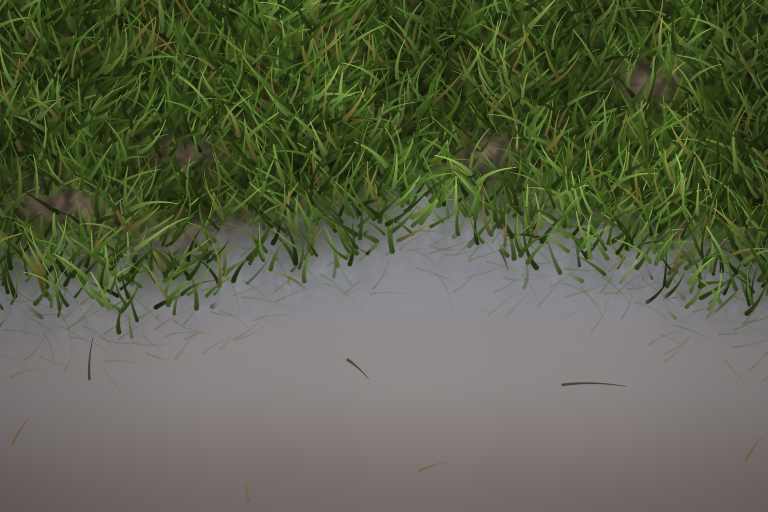
A Shadertoy shader for this texture:

```glsl
// A grassy bank running down into a muddy, still puddle.
// Curved blades are scattered over jittered grids in layers, thinning out at a
// shoreline curve; pale sunken blades and a few twigs lie in the water.

const int GRASS_LAYERS = 16;
const int SUNKEN_LAYERS = 5;
const float GRASS_CELL = 0.068;
const float SUNKEN_CELL = 0.078;
const float BLADE_WIDTH = 0.0042;
const vec3 WATER_NEAR = vec3(0.49, 0.455, 0.445);
const vec3 WATER_MID = vec3(0.555, 0.53, 0.53);
const vec3 WATER_FAR = vec3(0.53, 0.535, 0.56);
const vec3 SOIL = vec3(0.12, 0.13, 0.06);
const vec3 MUD = vec3(0.36, 0.31, 0.26);
const vec3 GRASS_DARK = vec3(0.16, 0.22, 0.07);
const vec3 GRASS_MID = vec3(0.30, 0.43, 0.14);
const vec3 GRASS_LIGHT = vec3(0.50, 0.63, 0.30);
const vec3 STRAW = vec3(0.55, 0.48, 0.25);
const vec3 SUNKEN = vec3(0.42, 0.44, 0.34);
const vec3 TWIG = vec3(0.20, 0.17, 0.14);

// Lone twigs and stems: centre, direction
const vec4 TWIGS[8] = vec4[8](
  vec4(0.70, 0.28, 0.045, -0.03), vec4(1.16, 0.25, 0.12, 0.015),
  vec4(0.845, 0.09, 0.05, 0.025), vec4(0.483, 0.04, -0.01, 0.035),
  vec4(0.04, 0.16, 0.025, 0.055), vec4(1.472, 0.125, 0.025, 0.05),
  vec4(0.176, 0.30, -0.005, 0.08), vec4(0.985, 0.493, 0.02, -0.035));

float hash(vec2 p) {
  return fract(sin(dot(p, vec2(127.1, 311.7))) * 43758.5453);
}

vec4 hash4(vec2 p) {
  return fract(sin(dot(p, vec2(127.1, 311.7))) * vec4(43758.5, 22578.1, 19642.3, 35812.7));
}

float noise(vec2 p) {
  vec2 i = floor(p), f = fract(p);
  f = f * f * (3.0 - 2.0 * f);
  return mix(mix(hash(i), hash(i + vec2(1, 0)), f.x),
             mix(hash(i + vec2(0, 1)), hash(i + vec2(1, 1)), f.x), f.y);
}

// Height of the water's edge
float shore(float x) {
  float bay = (x - 0.87) / 0.41;
  return 0.36 + 0.145 * exp(-bay * bay) + 0.012 * sin(x * 17.0) + 0.008 * sin(x * 41.0 + 1.0);
}

// Soft elliptical spot
float spot(vec2 p, vec2 centre, vec2 radii) {
  vec2 d = (p - centre) / radii;
  return exp(-dot(d, d));
}

float bareness(vec2 p) {
  float bare = spot(p, vec2(0.37, 0.70), vec2(0.07, 0.035));
  bare += spot(p, vec2(0.12, 0.60), vec2(0.11, 0.04));
  bare += spot(p, vec2(1.26, 0.84), vec2(0.07, 0.04));
  bare += spot(p, vec2(0.95, 0.70), vec2(0.06, 0.04));
  bare += spot(p, vec2(0.40, 0.54), vec2(0.15, 0.04));
  return min(bare, 1.0);
}

// Coverage of a tapering curved blade around its centre, and the position along it
vec2 blade(vec2 d, vec2 axis, float len, float bend, float width) {
  float aa = 0.7 / iResolution.y;
  float t = dot(d, axis) / len + 0.5, s = clamp(t, 0.0, 1.0);
  float side = dot(d, vec2(axis.y, -axis.x)) - bend * len * (s * s - 0.33);
  float dist = length(vec2(side, (t - s) * len)) - width * (1.0 - 0.8 * s);
  return vec2(1.0 - smoothstep(-aa, aa, dist), s);
}

// One layer of blades; the four nearest cells suffice, lower rows overlap
void scatter(inout vec3 col, vec2 p, float rise, float bare, float layer, bool sunken) {
  float cell = sunken ? SUNKEN_CELL : GRASS_CELL;
  vec2 g = p / cell + fract(layer * vec2(0.618, 0.381));
  vec2 base = floor(g - 0.5);
  for (int k = 0; k < 4; k++) {
    vec2 id = base + vec2(k & 1, 1 - k / 2);
    vec4 r = hash4(id + layer * 13.7);
    vec2 d = (g - id - 0.25 - 0.5 * r.xy) * cell;
    float lean = 0.6 * sin(id.x * 0.9 + id.y * 0.4) + 0.15;
    vec2 axis = sunken ? vec2(1.0, 2.6 * (r.z - 0.5)) : vec2(lean + 3.0 * (r.z - 0.5), 1.0);
    float width = BLADE_WIDTH * (sunken ? 0.5 : 0.6 + 0.6 * r.w);
    float len = cell * (0.85 + 0.35 * fract(r.w * 5.0));
    vec2 b = blade(d, normalize(axis), len, fract(r.w * 11.0) - 0.5, width);
    if (b.x <= 0.0) continue;

    float level = rise - d.y;
    float density = sunken
      ? 0.75 * smoothstep(-0.15, 0.0, level) * (1.0 - smoothstep(0.08, 0.2, level))
      : smoothstep(-0.02, 0.16, level) * (1.0 - 0.8 * bare);
    vec2 q = hash4(id.yx + layer * 7.3 + 51.0).xy;
    float present = smoothstep(q.x - 0.05, q.x + 0.05, density * 1.1 - 0.05);
    vec3 tint = mix(GRASS_DARK, GRASS_MID, smoothstep(0.0, 0.5, q.y));
    tint = mix(tint, GRASS_LIGHT, smoothstep(0.55, 1.0, q.y));
    tint = mix(tint, STRAW, 0.75 * step(0.9, fract(q.y * 17.0)));
    tint *= (0.65 + 0.5 * b.y) * (0.75 + 0.35 * layer / float(GRASS_LAYERS));
    if (sunken) tint = mix(SUNKEN, tint, 0.35 * q.y);
    float alpha = sunken ? 0.35 + 0.4 * smoothstep(-0.08, 0.08, level) : 0.95;
    col = mix(col, tint, b.x * alpha * present);
  }
}

void mainImage(out vec4 fragColor, in vec2 fragCoord) {
  vec2 p = fragCoord / iResolution.y;
  float rise = p.y - shore(p.x), bare = bareness(p);

  // Cloudy water, cooler toward the bank
  vec3 col = mix(WATER_NEAR, WATER_MID, smoothstep(0.0, 0.27, p.y));
  col = mix(col, WATER_FAR, smoothstep(0.27, 0.48, p.y));
  float cloud = noise(p * vec2(5.0, 8.0));
  col *= 0.98 + 0.03 * cloud;

  // Wet ground beneath the grass
  float grain = 0.6 * noise(p * vec2(60.0, 38.0)) + 0.4 * noise(p * 115.0);
  col *= 1.0 - 0.2 * smoothstep(-0.09, 0.08, rise) * grain;
  vec3 ground = mix(SOIL, GRASS_MID, 0.6 * grain) * (0.6 + 0.7 * grain);
  ground = mix(ground, MUD * (0.55 + 0.8 * grain), bare);
  col = mix(col, ground, smoothstep(0.02, 0.2, rise + 0.08 * (noise(p * 17.0) - 0.5)));

  // Twigs and stems on the water
  if (rise < 0.05) {
    for (int i = 0; i < 8; i++) {
      vec4 t = TWIGS[i];
      vec2 b = blade(p - t.xy, normalize(t.zw), length(t.zw), 0.15, 0.0026);
      col = mix(col, i > 1 && i < 6 ? STRAW * 0.85 : TWIG, b.x * 0.75);
    }
  }

  // Blades, sunken ones first
  if (rise > -0.2 && rise < 0.25)
    for (int i = 0; i < SUNKEN_LAYERS; i++) scatter(col, p, rise, bare, float(i) + 8.0, true);
  if (rise > -0.07)
    for (int i = 0; i < GRASS_LAYERS; i++) scatter(col, p, rise, bare, float(i), false);

  // Uneven light on the bank, darker corners
  float bank = smoothstep(0.0, 0.18, rise);
  col *= mix(1.0, 0.8 + 0.4 * noise(p * 6.0 + 5.0), bank);
  vec2 c = (p - vec2(0.8, 0.5)) / vec2(0.8, 0.6);
  col *= 1.03 - 0.16 * dot(c, c);
  fragColor = vec4(clamp(col, 0.0, 1.0), 1.0);
}
```
